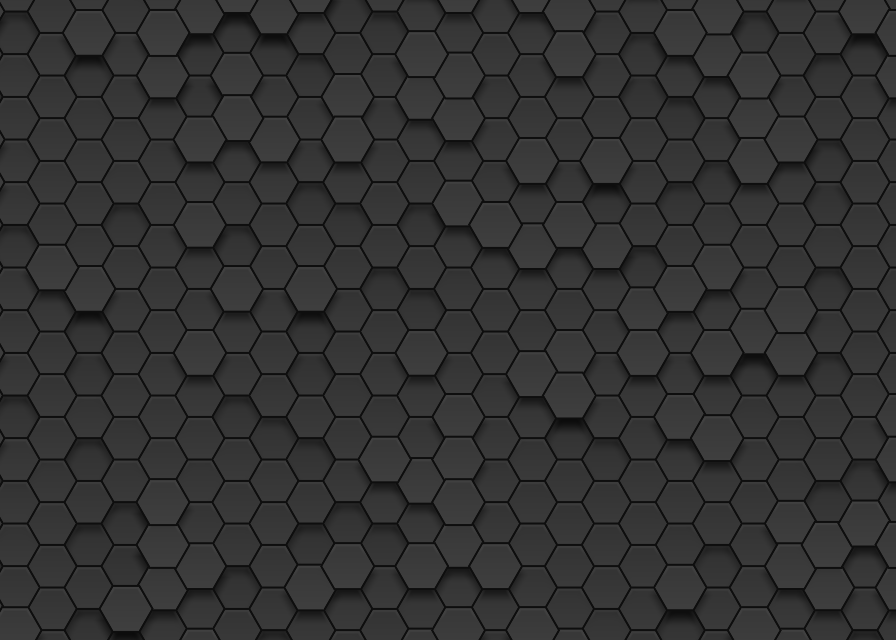
Write a Shadertoy shader that draws this pattern.

```glsl
const float COLUMN_STEP = 0.8660254;

float hash(vec2 p) {
    vec3 q = fract(p.xyx * 0.1031);
    q += dot(q, q.yzx + 33.33);
    return fract((q.x + q.y) * q.z);
}

// Flat-topped hexagon of unit height
float hexDistance(vec2 p) {
    p = abs(p);
    return max(p.y, dot(p, vec2(COLUMN_STEP, 0.5))) - 0.5;
}

vec2 tileCentre(vec2 id) {
    return vec2(id.x * COLUMN_STEP, id.y + 0.5 * mod(id.x, 2.0));
}

// Sunken, level and raised tiles with a slight unevenness
float tileHeight(vec2 id) {
    float r = hash(id + 71.0);
    float level = 0.34 * step(0.12, r) + 0.58 * step(0.75, r);
    return level + 0.07 * hash(id + 153.0);
}

// Raised tiles look larger because they are nearer
float tileDistance(vec2 p, float height) {
    return hexDistance(p) - 0.08 * max(height - 0.5, 0.0);
}

vec2 neighbour(vec2 p, int k) {
    float column = round(p.x / COLUMN_STEP) + float(k % 3 - 1);
    float row = round(p.y - 0.5 * mod(column, 2.0)) + float(k / 3 - 1);
    return vec2(column, row);
}

void mainImage(out vec4 fragColor, in vec2 fragCoord) {
    vec2 p = fragCoord / iResolution.y * 15.0 - vec2(0.356, 0.23);
    float pixel = 15.0 / iResolution.y;

    // Highest tile covering this point
    float topHeight = -1.0;
    float topDistance = 0.0;
    vec2 local = vec2(0.0);
    for (int k = 0; k < 9; k++) {
        vec2 id = neighbour(p, k);
        vec2 offset = p - tileCentre(id);
        float height = tileHeight(id);
        float d = tileDistance(offset, height);
        if (d < 0.001 && height > topHeight) {
            topHeight = height;
            topDistance = d;
            local = offset;
        }
    }

    // Seams and soft shadows cast downward by higher tiles
    float seam = 1.0;
    float light = 1.0;
    for (int k = 0; k < 9; k++) {
        vec2 id = neighbour(p, k);
        vec2 offset = p - tileCentre(id);
        float height = tileHeight(id);
        float rise = height - topHeight;
        if (rise >= 0.0) {
            seam = min(seam, abs(tileDistance(offset, height)));
            float d = hexDistance(offset + vec2(0.0, 0.08 + 0.2 * rise));
            float shadow = 1.0 - smoothstep(-0.24, 0.2, d);
            light *= 1.0 - 0.9 * (1.0 - exp(-2.2 * rise)) * shadow;
        }
    }

    // Face gradient with a thin bright rim along the upper edge
    float shade = 0.203 + 0.029 * topHeight - 0.03 * local.y;
    float rim = smoothstep(-0.1, -0.05, topDistance) * smoothstep(0.2, 0.42, local.y);
    shade = (shade + 0.035 * rim) * light;

    float line = 1.0 - smoothstep(0.012, 0.012 + pixel, seam);
    shade = mix(shade, min(shade, 0.055), line);
    fragColor = vec4(vec3(shade), 1.0);
}
```
